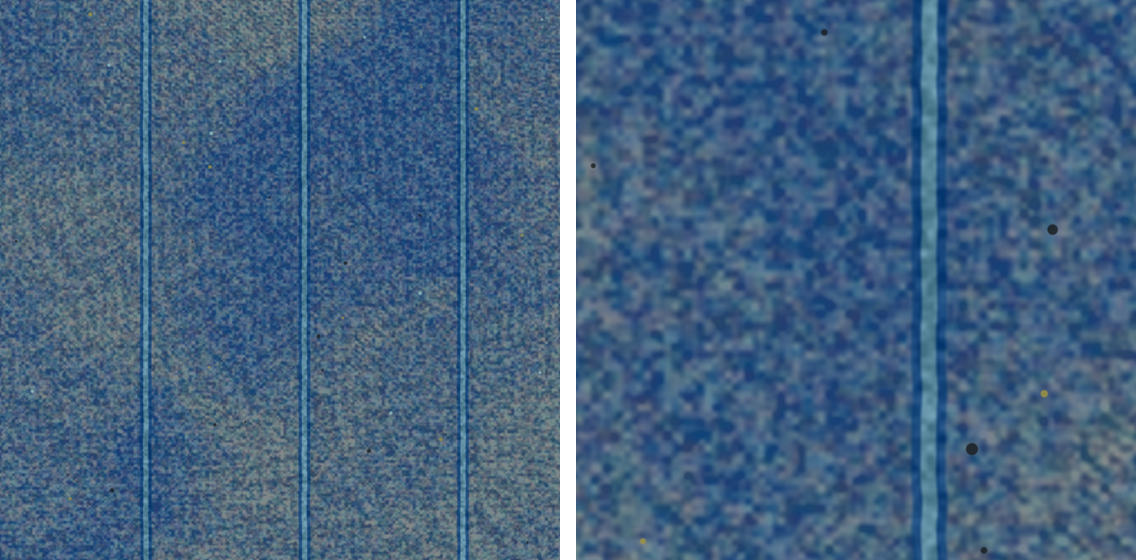
Left, the full canvas; right, a detail of the centre.
Give the GLSL for this texture, as a WebGL 2 fragment shader.

```glsl
#version 300 es
precision highp float;

uniform vec2 u_resolution;
out vec4 fragColor;

const float TAU = 6.2831853;
const float STRIPE_PERIOD = 0.2832;
const float FIRST_STRIPE = 0.2604;

const vec3 DEEP_BLUE = vec3(0.10, 0.25, 0.46);
const vec3 DARK_SLATE = vec3(0.19, 0.29, 0.39);
const vec3 PALE_BLUE = vec3(0.38, 0.49, 0.59);
const vec3 PALE_GREY = vec3(0.48, 0.54, 0.54);
const vec3 STRIPE_CORE = vec3(0.38, 0.56, 0.63);
const vec3 STRIPE_EDGE = vec3(0.06, 0.26, 0.48);
const vec3 SPECK_DARK = vec3(0.10, 0.12, 0.13);
const vec3 SPECK_GOLD = vec3(0.62, 0.58, 0.26);
const vec3 SPECK_LIGHT = vec3(0.56, 0.74, 0.74);

float hash(vec2 p) {
    return fract(sin(dot(p, vec2(127.1, 311.7))) * 43758.5453);
}

float noise(vec2 p) {
    vec2 cell = floor(p);
    vec2 f = fract(p);
    f = f * f * (3.0 - 2.0 * f);
    float low = mix(hash(cell), hash(cell + vec2(1.0, 0.0)), f.x);
    float high = mix(hash(cell + vec2(0.0, 1.0)), hash(cell + 1.0), f.x);
    return mix(low, high, f.y);
}

float fbm(vec2 p) {
    float sum = 0.0;
    float gain = 0.5;
    for (int i = 0; i < 5; i++) {
        sum += gain * noise(p);
        p = p * 2.03 + 17.3;
        gain *= 0.5;
    }
    return sum;
}

// Soft elliptical patch, 1 at its centre and 0 outside
float patchMask(vec2 p, vec2 centre, vec2 radius) {
    return 1.0 - smoothstep(0.7, 1.15, length((p - centre) / radius));
}

// Large worn areas: 0 is saturated blue, 1 is faded grey
float fading(vec2 uv) {
    vec2 warp = vec2(fbm(uv * 6.0), fbm(uv * 6.0 + 40.0)) - 0.48;
    vec2 p = uv + 0.22 * warp;
    float blue = patchMask(p, vec2(0.67, 0.74), vec2(0.20, 0.34));
    blue = max(blue, patchMask(p, vec2(0.48, 0.66), vec2(0.09, 0.24)));
    blue = max(blue, 0.8 * patchMask(p, vec2(0.92, 0.60), vec2(0.12, 0.14)));
    blue = max(blue, 0.7 * patchMask(p, vec2(0.32, 0.18), vec2(0.09, 0.12)));
    float grey = patchMask(p, vec2(0.45, 0.97), vec2(0.14, 0.08));
    grey = max(grey, patchMask(p, vec2(0.47, 0.20), vec2(0.10, 0.09)));
    grey = max(grey, patchMask(p, vec2(0.95, 0.18), vec2(0.12, 0.10)));
    grey = max(grey, patchMask(p, vec2(0.72, 0.43), vec2(0.09, 0.07)));
    float mottle = (fbm(uv * 5.0 + 8.0) - 0.48) * 1.5;
    return clamp(0.58 + mottle - 0.55 * blue + 0.30 * grey, 0.0, 1.0);
}

// Fine grain with a diagonal weave and thin horizontal streaks
float grain(vec2 uv, float weaveAmount, float streakAmount) {
    float fine = noise(uv * 165.0) - 0.5 + 0.7 * (noise(uv * 250.0 + 31.0) - 0.5);
    float bend = 1.6 * noise(uv * 45.0);
    float weave = sin(TAU * dot(uv, vec2(72.0, 88.0)) + bend)
                * (0.6 + 0.4 * sin(TAU * dot(uv, vec2(64.0, -60.0)) + bend));
    float streak = noise(uv * vec2(40.0, 210.0)) - 0.5;
    return 0.88 * fine + weaveAmount * weave + streakAmount * streak;
}

// Sparse round flecks, one at most per grid cell
vec3 addSpecks(vec3 color, vec2 uv, float cells, float pixel) {
    vec2 cell = floor(uv * cells);
    float kind = hash(cell + 5.7);
    vec2 centre = 0.2 + 0.6 * vec2(hash(cell + 11.3), hash(cell + 23.9));
    float radius = mix(0.0012, 0.0036, hash(cell + 37.1));
    float dist = length(fract(uv * cells) - centre) / cells;
    float cover = 1.0 - smoothstep(radius - pixel, radius + pixel, dist);
    vec3 tint = kind < 0.4 ? SPECK_DARK : (kind < 0.75 ? SPECK_GOLD : SPECK_LIGHT);
    return mix(color, tint, 0.85 * cover * step(0.93, hash(cell)));
}

// Pale vertical stripes with a dark blue border on each side
vec3 addStripes(vec3 color, vec2 uv, float tone, float pixel) {
    float offset = mod(uv.x - FIRST_STRIPE + 0.5 * STRIPE_PERIOD, STRIPE_PERIOD)
                 - 0.5 * STRIPE_PERIOD;
    float stripe = floor((uv.x - FIRST_STRIPE) / STRIPE_PERIOD + 0.5);
    float wobble = noise(vec2(stripe * 9.0, uv.y * 60.0)) - 0.5;
    float dist = abs(offset + 0.0012 * wobble);
    float soft = max(pixel, 0.0014);
    float border = 1.0 - smoothstep(0.0100 - soft, 0.0105 + soft, dist);
    float core = 1.0 - smoothstep(0.0046 - soft, 0.0046 + soft, dist);
    color = mix(color, STRIPE_EDGE + 0.12 * (tone - 0.5), 0.85 * border);
    return mix(color, STRIPE_CORE + 0.20 * (tone - 0.5), 0.92 * core);
}

void main() {
    vec2 uv = gl_FragCoord.xy / u_resolution;
    float pixel = 1.0 / min(u_resolution.x, u_resolution.y);

    float fade = fading(uv);
    float weaveAmount = 0.22 * fade * smoothstep(0.35, 0.65, fbm(uv * 3.0) + 0.25 * (uv.y - 0.5));
    float streakAmount = 0.45 * (1.0 - smoothstep(0.15, 0.55, uv.y));
    float tone = 0.36 + 0.24 * fade + grain(uv, weaveAmount, streakAmount);
    tone = clamp(tone, 0.0, 1.0);

    // Warmth follows the fading, with small colour flecks
    float warmth = clamp(fade + 0.8 * (noise(uv * 120.0 + 70.0) - 0.5), 0.0, 1.0);
    vec3 color = mix(mix(DEEP_BLUE, DARK_SLATE, warmth), mix(PALE_BLUE, PALE_GREY, warmth), tone);
    float chroma = noise(uv * 140.0 + 90.0) - 0.5;
    color += chroma * vec3(0.09, -0.03, -0.02);

    color = addStripes(color, uv, tone, pixel);
    color = addSpecks(color, uv, 22.0, pixel);
    fragColor = vec4(clamp(color, 0.0, 1.0), 1.0);
}
```
